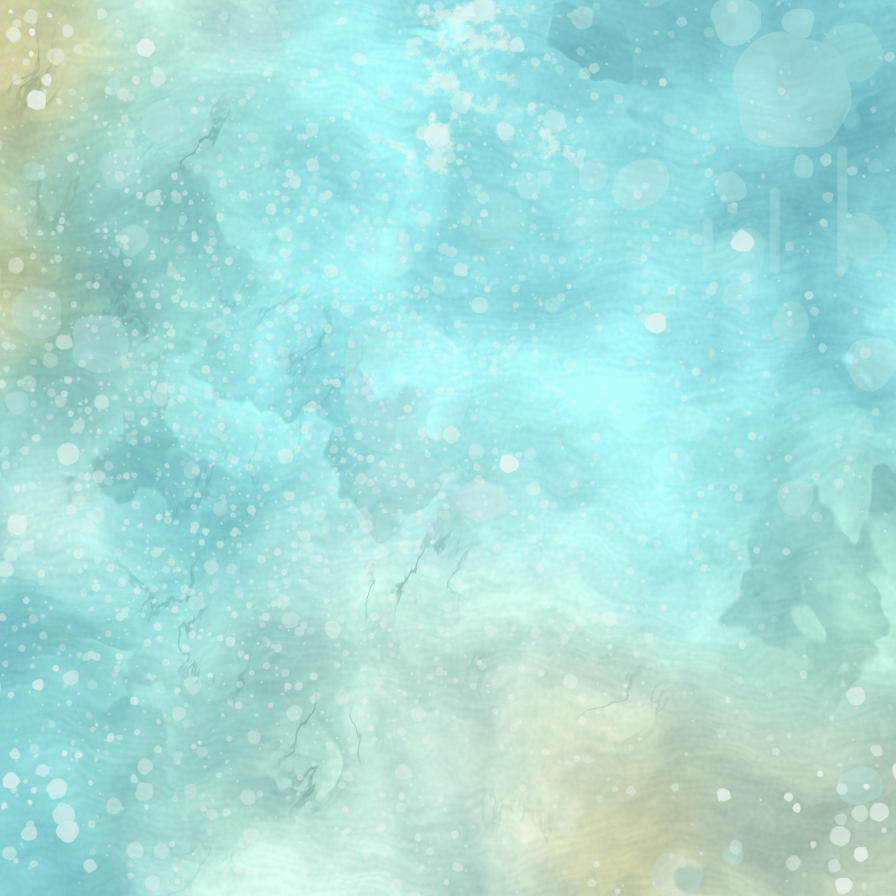
Reproduce this background procedurally as a Shadertoy shader.

```glsl
// Weathered watercolour wash in aqua, sage and sand with torn stains, scratches and pale paint splatter.
#define AQUA vec3(0.62, 0.93, 0.94)
#define TEAL vec3(0.50, 0.79, 0.81)
#define SAGE vec3(0.61, 0.82, 0.77)
#define MINT vec3(0.80, 0.93, 0.88)
#define STONE vec3(0.75, 0.81, 0.72)
#define SAND vec3(0.78, 0.77, 0.58)
#define PAINT vec3(0.93, 0.97, 0.95)
#define VEIL vec3(0.73, 0.90, 0.89)
#define WARP 0.10
#define MOTTLE 0.30
#define STAIN 0.13
#define GRAIN 0.05

vec2 hash2(vec2 p) {
    vec3 a = fract(p.xyx * vec3(0.1031, 0.1030, 0.0973));
    a += dot(a, a.yzx + 33.33);
    return fract((a.xx + a.yz) * a.zy);
}

float slope(vec2 cell, vec2 d) {
    float angle = 6.2832 * hash2(cell).x;
    return dot(vec2(cos(angle), sin(angle)), d);
}

float noise(vec2 p) {
    vec2 i = floor(p), f = fract(p), k = vec2(0, 1);
    vec2 u = f * f * f * (f * (f * 6.0 - 15.0) + 10.0);
    return mix(mix(slope(i, f), slope(i + k.yx, f - k.yx), u.x),
               mix(slope(i + k, f - k), slope(i + 1.0, f - 1.0), u.x), u.y);
}

float fbm(vec2 p) {
    float sum = 0.0, amp = 0.6;
    for (int i = 0; i < 5; i++) {
        sum += amp * noise(p);
        p = mat2(1.6, 1.2, -1.2, 1.6) * p + 7.3;
        amp *= 0.55;
    }
    return sum;
}

float glow(vec2 p, vec2 centre, float radius) {
    vec2 d = (p - centre) / radius;
    return exp(-dot(d, d));
}

void wash(inout vec4 sum, vec2 p, vec2 centre, float radius, vec3 colour) {
    sum += vec4(colour, 1.0) * glow(p, centre, radius);
}

// Scattered uneven drops, most frequent around focus.xy
float drops(vec2 p, float cells, float density, vec3 focus) {
    float cover = 0.0, px = 1.0 / iResolution.y;
    vec2 w = p * cells * 2.5;
    p += 0.10 / cells * vec2(noise(w), noise(w + 40.0));
    vec2 base = floor(p * cells);
    for (int k = 0; k < 9; k++) {
        vec2 cell = base + vec2(k % 3, k / 3) - 1.0;
        vec2 rnd = hash2(cell + cells), jit = hash2(cell + cells + 57.0);
        vec2 centre = (cell + 0.15 + 0.7 * jit) / cells;
        if (rnd.x > density * glow(centre, focus.xy, focus.z)) continue;
        float radius = mix(0.10, 0.46, rnd.y * rnd.y) / cells;
        float disc = 1.0 - smoothstep(-px, px, length(p - centre) - radius);
        cover = max(cover, disc * mix(0.45, 1.0, fract(rnd.y * 7.0 + jit.x)));
    }
    return cover;
}

void mainImage(out vec4 fragColor, in vec2 fragCoord) {
    vec2 p = fragCoord / iResolution.y;
    vec2 bend = vec2(fbm(p * 3.0 + 3.0), fbm(p * 3.0 + 21.0));
    vec2 q = p + WARP * bend;

    // Soft colour washes
    vec4 sum = vec4(AQUA, 1.0) * 0.04;
    wash(sum, q, vec2(0.38, 0.72), 0.20, AQUA);
    wash(sum, q, vec2(0.60, 0.57), 0.24, AQUA);
    wash(sum, q, vec2(0.95, 0.59), 0.12, AQUA);
    wash(sum, q, vec2(0.48, 0.90), 0.11, AQUA);
    wash(sum, q, vec2(0.87, 0.91), 0.22, TEAL);
    wash(sum, q, vec2(0.67, 0.86), 0.12, TEAL);
    wash(sum, q, vec2(0.17, 0.42), 0.12, TEAL);
    wash(sum, q, vec2(0.02, 0.16), 0.14, TEAL);
    wash(sum, q, vec2(0.17, 0.82), 0.13, SAGE);
    wash(sum, q, vec2(0.11, 0.61), 0.10, SAGE);
    wash(sum, q, vec2(0.96, 0.33), 0.14, SAGE);
    wash(sum, q, vec2(0.23, 0.20), 0.14, SAGE);
    wash(sum, q, vec2(0.24, 0.98), 0.08, MINT);
    wash(sum, q, vec2(0.50, 0.34), 0.15, MINT);
    wash(sum, q, vec2(0.40, 0.08), 0.15, MINT);
    wash(sum, q, vec2(0.07, 0.43), 0.06, MINT);
    wash(sum, q, vec2(0.64, 0.12), 0.14, STONE);
    wash(sum, q, vec2(0.90, 0.07), 0.15, STONE);
    wash(sum, q, vec2(0.00, 0.92), 0.09, SAND);
    wash(sum, q, vec2(0.00, 0.70), 0.08, SAND);
    wash(sum, q, vec2(0.71, 0.05), 0.07, SAND);
    vec3 colour = sum.rgb / sum.a;

    // Mottling, and stains that are crisp on one side and fade on the other
    float mottle = fbm(q * 5.0 + 11.0);
    float level = fract(2.2 * fbm(q * 2.6 + 31.0) + 0.4);
    float stain = smoothstep(0.0, 0.05, level) * (1.0 - level) - 0.45;
    stain *= smoothstep(-0.25, 0.3, noise(p * 5.0 + 70.0));
    float fibre = noise(q * vec2(25, 140)) + 0.6 * noise(p * 170.0);
    float tone = MOTTLE * mottle + STAIN * stain + GRAIN * fibre;
    colour *= 1.0 + tone * vec3(1.3, 0.9, 0.8);

    // Pale torn patch and feathery sprays
    float torn = length((p - vec2(0.54, 0.44)) / vec2(0.05, 0.04)) + 1.2 * bend.x;
    colour = mix(colour, PAINT, 0.35 * (1.0 - smoothstep(0.85, 1.05, torn)));
    float spray = glow(p, vec2(0.52, 0.96), 0.07) + 0.8 * glow(p, vec2(0.48, 0.84), 0.05)
                + 0.6 * glow(p, vec2(0.61, 0.84), 0.05);
    float feather = smoothstep(0.0, 0.25, fbm(p * 38.0) + 0.5 * spray - 0.28);
    colour = mix(colour, PAINT, 0.6 * feather * smoothstep(0.05, 0.6, spray));

    // Fine dark scratches and veins
    vec2 s = mat2(0.9, 0.4, -0.4, 0.9) * q;
    float vein = 1.0 - smoothstep(0.0, 0.07, abs(fbm(s * vec2(17, 8))));
    float worn = smoothstep(0.05, 0.4, noise(p * 7.0 + 90.0));
    worn *= glow(p, vec2(0.42, 0.30), 0.30) + glow(p, vec2(0.18, 0.85), 0.20);
    colour *= 1.0 - 0.22 * vein * worn * vec3(1.2, 0.9, 0.9);

    // Translucent drips and round drops
    float veil = 0.0;
    for (int i = 0; i < 3; i++) {
        vec2 rnd = hash2(vec2(i, 5));
        vec2 d = p - vec2(0.79 + 0.075 * float(i), 0.70);
        d.y -= clamp(d.y, 0.0, 0.04 + 0.10 * rnd.x);
        veil = max(veil, 0.7 - 0.7 * smoothstep(0.004, 0.007, length(d)));
    }
    veil = max(veil, drops(p, 6.0, 0.8, vec3(0.82, 0.62, 0.26)));
    veil = max(veil, drops(p, 13.0, 0.6, vec3(0.90, 0.72, 0.38)));
    veil = max(veil, drops(p, 10.0, 0.6, vec3(0.75, 0.08, 0.28)));
    veil = max(veil, drops(p, 12.0, 0.6, vec3(0.06, 0.65, 0.25)));
    colour = mix(colour, max(VEIL, colour * 1.03), veil * (0.55 + 0.3 * mottle));

    // White specks over the left, dense splatter near the corners
    float speck = 0.55 * drops(p, 95.0, 0.55, vec3(0.28, 0.50, 0.40));
    speck = max(speck, 0.5 * drops(p, 48.0, 0.40, vec3(0.25, 0.42, 0.38)));
    speck = max(speck, 0.4 * drops(p, 70.0, 0.25, vec3(0.60, 0.75, 0.45)));
    speck = max(speck, 0.9 * drops(p, 42.0, 1.0, vec3(0.03, 1.00, 0.10)));
    speck = max(speck, 0.8 * drops(p, 38.0, 0.9, vec3(0.98, 0.06, 0.10)));
    speck = max(speck, 0.7 * drops(p, 36.0, 0.9, vec3(0.03, 0.11, 0.10)));
    speck = max(speck, 0.6 * drops(p, 24.0, 0.8, vec3(0.50, 0.95, 0.14)));
    colour = mix(colour, PAINT, speck);

    fragColor = vec4(clamp(colour, 0.0, 1.0), 1.0);
}
```
